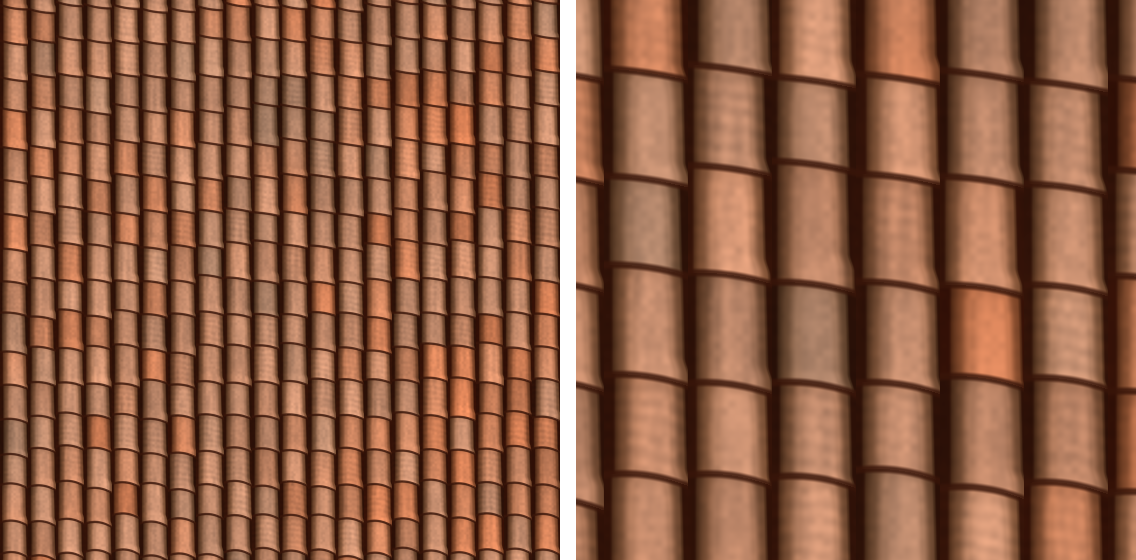
Left: the whole. Right: its middle third, enlarged.
Write a three.js fragment shader that draws this texture.

```glsl
// Barrel clay roof tiles: 20 shaded columns of overlapping, weathered courses.
varying vec2 vUv;

const float COLUMNS = 20.0;
const float COURSES = 16.45;
const float FIRST_SEAM = 0.21;   // courses below the top edge

const vec3 GAP_DARK = vec3(0.19, 0.07, 0.03);
const vec3 SHADE = vec3(0.32, 0.19, 0.11);
const vec3 BROWN = vec3(0.46, 0.30, 0.20);
const vec3 CLAY = vec3(0.71, 0.50, 0.38);
const vec3 LIT_CLAY = vec3(0.81, 0.58, 0.455);
const vec3 ORANGE_TINT = vec3(1.07, 0.88, 0.74);
const vec3 GREY_TINT = vec3(0.88, 0.95, 0.98);

float hash(vec2 p) {
  vec3 q = fract(vec3(p.xyx) * 0.1031);
  q += dot(q, q.yzx + 33.33);
  return fract((q.x + q.y) * q.z);
}

float noise(vec2 p) {
  vec2 i = floor(p);
  vec2 f = fract(p);
  f = f * f * (3.0 - 2.0 * f);
  float low = mix(hash(i), hash(i + vec2(1.0, 0.0)), f.x);
  float high = mix(hash(i + vec2(0.0, 1.0)), hash(i + 1.0), f.x);
  return mix(low, high, f.y);
}

// Uneven laying of the courses, in course heights
float seamOffset(float column, float seam) {
  return (hash(vec2(column + 7.0, seam + 41.0)) - 0.5) * 0.20
       + (hash(vec2(column + 3.0, 90.0)) - 0.5) * 0.16;
}

// Deep shadow to sunlit clay
vec3 clayRamp(float tone) {
  vec3 color = mix(GAP_DARK, SHADE, smoothstep(0.0, 0.25, tone));
  color = mix(color, BROWN, smoothstep(0.22, 0.5, tone));
  color = mix(color, CLAY, smoothstep(0.45, 0.8, tone));
  return mix(color, LIT_CLAY, smoothstep(0.78, 1.0, tone));
}

// Light across the round tile: slow rise, plateau, quick fall
float barrelTone(float across, float rightEdge) {
  float rise = smoothstep(-0.10, 0.52, across);
  float fall = 1.0 - 0.55 * smoothstep(rightEdge - 0.26, rightEdge, across);
  float body = smoothstep(0.05, 0.14, across)
             * (1.0 - smoothstep(rightEdge - 0.035, rightEdge + 0.035, across));
  return rise * fall * body;
}

// Tint and brightness of one tile
vec3 tileTint(vec2 tile, vec2 uv) {
  float warmth = hash(tile + 17.0) * 0.7 + noise(uv * 5.0 + 4.0) * 0.4 + uv.x * 0.12;
  vec3 tint = mix(vec3(1.0), ORANGE_TINT, smoothstep(0.55, 1.15, warmth));
  tint = mix(tint, GREY_TINT, 0.8 * smoothstep(0.45, 0.1, warmth));
  return tint * mix(0.89, 1.05, hash(tile + 53.0));
}

// Vertical streaks, horizontal ribs and fine grain
float wear(vec2 tile, vec2 uv, float along) {
  float streak = noise(vec2(uv.x * 170.0, uv.y * 22.0)) - 0.5;
  float grain = noise(uv * 230.0) - 0.5;
  float ribbed = smoothstep(0.45, 0.9, hash(tile + 71.0));
  float ribs = sin(along * 38.0 + noise(uv * 60.0) * 2.0);
  return 1.0 + 0.12 * streak + 0.09 * grain + 0.03 * ribbed * ribs;
}

void main() {
  float column = floor(vUv.x * COLUMNS);
  float across = fract(vUv.x * COLUMNS);
  float down = (1.0 - vUv.y) * COURSES - FIRST_SEAM;

  // Seams sag near the ridge and arch near the eaves
  float side = (across - 0.53) * 2.0;
  float arch = mix(0.11, -0.04, vUv.y);
  down -= arch * side * side + 0.06 * side;

  // Nearest seam and the tile it belongs to
  float seam = floor(down + 0.5);
  float seamDist = down - seam - seamOffset(column, seam);
  float row = seam - step(seamDist, 0.0);
  vec2 tile = vec2(column, row + 2.0);
  float along = down - row - seamOffset(column, row);

  // Each tile is shifted a little and flares toward its lower lip
  float shift = (hash(tile + 29.0) - 0.5) * 0.07;
  float rightEdge = 0.92 + 0.03 * along + 0.05 * smoothstep(0.80, 0.97, along);
  float tone = barrelTone(across - shift, rightEdge);

  // Shadow under the lip above, then the thin dark seam
  tone *= 1.0 - 0.20 * exp(-max(along, 0.0) * 9.0);
  vec3 color = clayRamp(tone) * tileTint(tile, vUv) * wear(tile, vUv, along);
  color *= 1.0 + 0.05 * smoothstep(0.78, 0.93, along);
  float seamLine = 1.0 - smoothstep(0.012, 0.055, abs(seamDist));
  color = mix(color, GAP_DARK * 1.15, seamLine * 0.82);

  gl_FragColor = vec4(color, 1.0);
}
```
